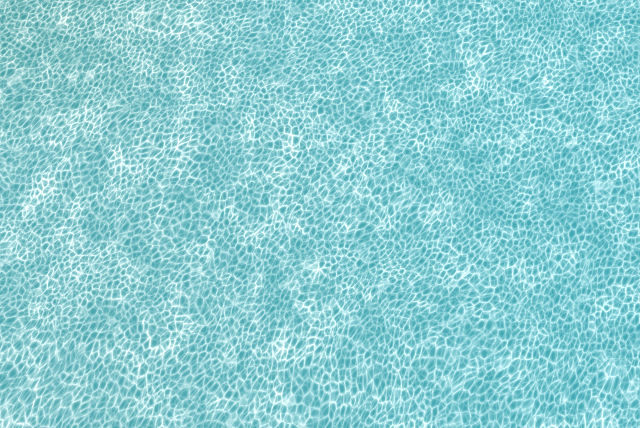
Write a Shadertoy shader that draws this texture.

```glsl
#define CELLS 60.0
#define FINE_RATIO 1.3
#define LINE_FALLOFF 4.4
#define NET_GAIN 1.08
#define FINE_GAIN 0.58
#define WARP 0.016
#define PERSPECTIVE 0.32
#define WISP_GAIN 0.60
#define DEEP vec3(0.36, 0.70, 0.73)
#define LIGHT vec3(0.76, 0.93, 0.94)

vec2 hash2(vec2 p) {
    vec3 q = fract(p.xyx * vec3(0.1031, 0.1030, 0.0973));
    q += dot(q, q.yzx + 33.33);
    return fract((q.xx + q.yz) * q.zy);
}

float noise(vec2 p) {
    vec2 i = floor(p), f = fract(p);
    f = f * f * (3.0 - 2.0 * f);
    float low = mix(hash2(i).x, hash2(i + vec2(1, 0)).x, f.x);
    float high = mix(hash2(i + vec2(0, 1)).x, hash2(i + vec2(1, 1)).x, f.x);
    return mix(low, high, f.y);
}

// Bright filaments along the borders between scattered cells
float causticNet(vec2 p) {
    vec2 cell = floor(p), f = fract(p);
    float nearest = 9.0, second = 9.0;
    for (int y = -1; y <= 1; y++) {
        for (int x = -1; x <= 1; x++) {
            vec2 offset = vec2(x, y);
            float d = length(offset + hash2(cell + offset) - f);
            second = min(second, max(nearest, d));
            nearest = min(nearest, d);
        }
    }
    return exp(-LINE_FALLOFF * (second - nearest));
}

// Short upright streaks where the light gathers
float wisps(vec2 p) {
    float ridge = 1.0 - abs(2.0 * noise(p * vec2(20.0, 8.0) + 31.0) - 1.0);
    float mask = smoothstep(0.45, 0.85, noise(p * vec2(24.0, 15.0) + 70.0));
    return pow(ridge, 6.0) * mask;
}

vec3 water(vec2 uv, float aspect) {
    // Ripples flatten toward the far edge
    vec2 p = vec2((uv.x - 0.5 * aspect) * (1.0 + 0.2 * uv.y),
                  uv.y + PERSPECTIVE * uv.y * uv.y) + 4.0;
    vec2 bend = vec2(noise(p * 14.0), noise(p * 14.0 + 47.0)) - 0.5;
    vec2 sway = vec2(noise(p * 4.0 + 9.0), noise(p * 4.0 + 83.0)) - 0.5;
    vec2 q = p + WARP * bend + 0.05 * sway;
    q = vec2(q.x - 0.3 * q.y, 0.68 * q.y);

    float net = causticNet(q * CELLS);
    float fine = causticNet((q + 0.005 * bend.yx) * CELLS * FINE_RATIO + 19.0);
    float patches = noise(p * 17.0 + 5.0) + 0.7 * noise(p * 33.0 + 11.0) - 0.85;
    float strength = 1.0 + 0.42 * patches;
    float glow = wisps(p + 0.03 * bend);

    float light = -0.21 + strength * (NET_GAIN * net + FINE_GAIN * fine);
    light += 0.08 * patches + WISP_GAIN * glow * (0.3 + net);
    light = min(light, 1.6);

    // Greyer shallows at the left, clearer blue at the upper right
    float across = uv.x / aspect;
    vec3 color = mix(DEEP, LIGHT, light);
    color += mix(vec3(0.012, -0.005, -0.008), vec3(-0.03, 0.0, 0.012),
                 smoothstep(0.1, 0.95, across));
    float corner = smoothstep(0.45, 0.0, length(vec2(across, 1.0 - uv.y)));
    return color - corner * vec3(0.03, 0.035, 0.05);
}

void mainImage(out vec4 fragColor, in vec2 fragCoord) {
    float aspect = iResolution.x / iResolution.y;
    vec3 color = vec3(0.0);
    // Four samples soften the fine lines
    for (int i = 0; i < 4; i++) {
        vec2 jitter = (vec2(i % 2, i / 2) - 0.5) * 0.5;
        color += water((fragCoord + jitter) / iResolution.y, aspect);
    }
    fragColor = vec4(clamp(color * 0.25, 0.0, 1.0), 1.0);
}
```
